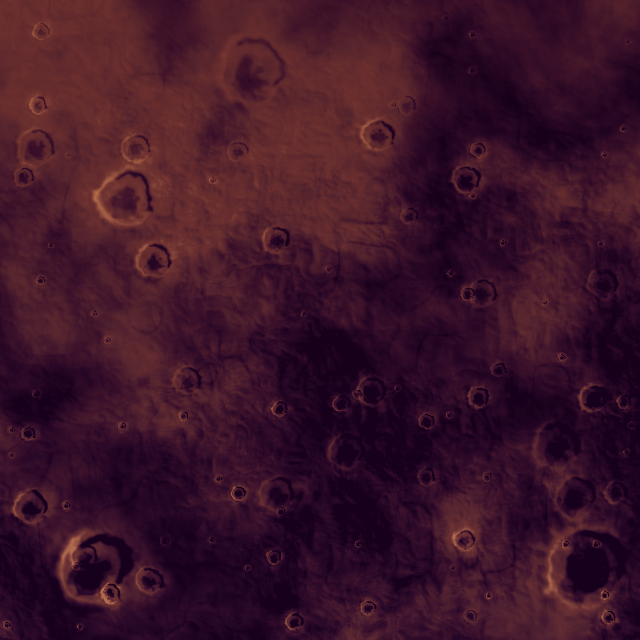
Write a three.js fragment shader that draws this texture.

```glsl
varying vec2 vUv;

#define ABYSS vec3(0.09, 0.00, 0.105)
#define PLUM  vec3(0.16, 0.03, 0.15)
#define WINE  vec3(0.245, 0.075, 0.17)
#define MAUVE vec3(0.33, 0.14, 0.185)
#define RUST  vec3(0.405, 0.18, 0.19)
#define GLOW  vec3(0.70, 0.42, 0.30)
#define LIGHT vec2(0.76, 0.65)
#define BLOTCH_SCALE 6.5
#define BLOTCH_CONTRAST 1.8
#define WRINKLE_SCALE 44.0
#define WRINKLE_DEPTH 0.62
#define GRAIN 0.46

float hash(vec2 p) {
  vec3 q = fract(p.xyx * vec3(0.1031, 0.1030, 0.0973));
  q += dot(q, q.yzx + 33.33);
  return fract((q.x + q.y) * q.z);
}

float noise(vec2 p) {
  vec2 i = floor(p), f = fract(p);
  f = f * f * (3.0 - 2.0 * f);
  return mix(mix(hash(i), hash(i + vec2(1, 0)), f.x),
             mix(hash(i + vec2(0, 1)), hash(i + vec2(1, 1)), f.x), f.y);
}

vec2 noise2(vec2 p) {
  return vec2(noise(p), noise(p + 31.7)) - 0.5;
}

float fbm(vec2 p) {
  float sum = 0.0, amp = 0.5;
  for (int i = 0; i < 5; i++) {
    sum += amp * noise(p);
    p = mat2(1.6, 1.2, -1.2, 1.6) * p + 17.3;
    amp *= 0.5;
  }
  return sum;
}

// Sharp-crested terrain height used for the fine wrinkles
float ridges(vec2 p) {
  float sum = 0.0, amp = 0.5;
  for (int i = 0; i < 3; i++) {
    sum += amp * (1.0 - abs(2.0 * noise(p) - 1.0));
    p = mat2(1.5, 1.1, -1.1, 1.5) * p + 9.7;
    amp *= 0.55;
  }
  return sum;
}

float bell(float x, float width) {
  x /= width;
  return exp(-x * x);
}

// Tone change of one crater; d is the offset from its centre in radii
float crater(vec2 d, float seed) {
  vec2 wobble = noise2(d * 1.1 + seed), crumble = noise2(d * 4.5 + seed);
  d += 0.24 * wobble + 0.13 * crumble;
  float q = length(d);
  vec2 dir = d / max(q, 0.001);
  float facing = dot(dir, LIGHT);
  float halo = (1.0 - smoothstep(0.9, 2.1, q)) * smoothstep(0.8, 1.0, q);
  halo *= 0.7 + 1.2 * wobble.y + 0.6 * crumble.x;
  float rim = bell(q - 1.0, 0.11) * (0.22 + 0.24 * dot(dir, vec2(-0.85, 0.5)));
  float wall = smoothstep(0.35, 0.6, q) * (1.0 - smoothstep(0.9, 1.05, q));
  float shade = bell(q - 0.88, 0.11) * smoothstep(0.1, 0.7, facing + crumble.y * 0.6);
  float pool = length(d - vec2(-0.08, -0.24)) + 0.4 * crumble.x;
  float lee = bell(q - 1.22, 0.12) * max(-facing, 0.0);
  return 0.42 * halo + rim + wall * (0.38 - 0.14 * facing) - 1.15 * shade
       - 0.46 * (1.0 - smoothstep(0.42, 0.62, pool)) - 0.22 * lee;
}

// Craters scattered over a jittered grid, denser and fresher towards the bottom
float craterField(vec2 p, float grid, float share, float rMin, float rMax) {
  float tone = 0.0;
  for (int y = -1; y <= 1; y++) {
    for (int x = -1; x <= 1; x++) {
      vec2 cell = floor(p * grid) + vec2(x, y);
      vec2 key = cell + grid * 7.0;
      vec2 jitter = vec2(hash(key + 3.1), hash(key + 8.7));
      vec2 centre = (cell + 0.2 + 0.6 * jitter) / grid;
      float size = hash(key + 15.3);
      vec2 d = (p - centre) / mix(rMin, rMax, size * size);
      float kept = step(hash(key + 21.9), share * mix(1.8, 0.3, centre.y));
      if (kept > 0.5 && dot(d, d) < 6.5) {
        float freshness = mix(0.45, 1.15, hash(key + 27.5)) * mix(1.3, 0.6, centre.y);
        tone += freshness * crater(d, 50.0 * size);
      }
    }
  }
  return tone;
}

vec3 palette(float t) {
  vec3 c = mix(ABYSS, PLUM, clamp(4.0 * t, 0.0, 1.0));
  c = mix(c, WINE, clamp(4.0 * t - 1.0, 0.0, 1.0));
  c = mix(c, MAUVE, clamp(4.0 * t - 2.0, 0.0, 1.0));
  c = mix(c, RUST, clamp(4.0 * t - 3.0, 0.0, 1.0));
  return mix(c, GLOW, clamp(1.3 * (t - 1.06), 0.0, 1.0));
}

void main() {
  vec2 p = vUv;

  // Dusty upper left fading into dark lowlands, with cloudy blotches
  float tone = 0.50 + 0.5 * (p.y - 0.5) - 0.35 * (p.x - 0.5) * p.y;
  vec2 drift = noise2(p * 5.0 + 4.0);
  tone += BLOTCH_CONTRAST * (fbm(p * BLOTCH_SCALE + 0.6 * drift + 2.6) - 0.485);

  // Diagonal wind streaks on the right
  vec2 wind = vec2(p.x - p.y, p.x + p.y) * vec2(2.0, 9.0);
  float windy = smoothstep(0.45, 0.85, p.x) * smoothstep(0.25, 0.6, p.y);
  tone += 0.7 * windy * (fbm(wind + drift) - 0.48);
  tone = clamp(tone, 0.0, 0.97);

  // Wrinkles, lit by comparing heights along the light direction
  vec2 w = p * WRINKLE_SCALE + 0.8 * drift + 0.8 * noise2(p * 25.0);
  float roughness = mix(0.5, 1.0, smoothstep(0.3, 0.65, noise(p * 6.0 + 40.0)));
  roughness *= mix(1.0, 0.45, smoothstep(0.6, 1.0, p.y));
  tone += WRINKLE_DEPTH * roughness * (ridges(w) - ridges(w + 0.22 * LIGHT));
  tone += GRAIN * roughness * (fbm(p * 50.0) - 0.485);

  // Thin dark cracks in the rough patches
  float crack = bell(noise(w * 0.5 + 7.0) - 0.5, 0.05);
  tone -= 0.22 * roughness * crack * smoothstep(0.5, 0.75, noise(p * 9.0 + 60.0));

  // Craters from large basins to pinpricks
  tone += craterField(p, 4.0, 0.36, 0.038, 0.064);
  tone += craterField(p, 6.0, 0.36, 0.021, 0.034);
  tone += craterField(p, 10.0, 0.22, 0.010, 0.018);
  tone += craterField(p, 22.0, 0.11, 0.004, 0.008);

  vec3 warmth = mix(vec3(0.99, 1.0, 1.04), vec3(1.02, 1.0, 0.92), p.y);
  gl_FragColor = vec4(palette(tone) * warmth, 1.0);
}
```
